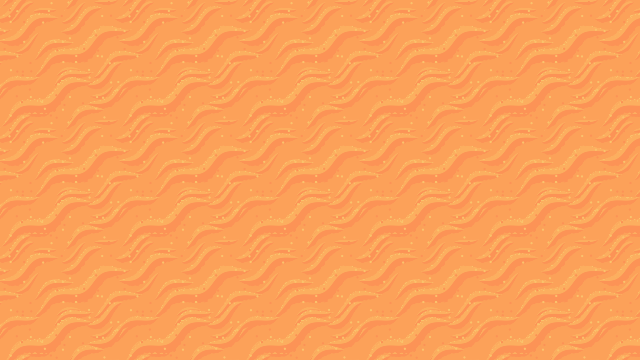
Reproduce this pattern procedurally as a WebGL 2 fragment shader.

```glsl
#version 300 es
precision highp float;
// Wind-rippled orange sand: a square tile of wavy lit ridges, sparkles and pits.
uniform vec2 u_resolution;
out vec4 fragColor;

const float TILES_DOWN = 3.0;
const vec2 TILE_ORIGIN = vec2(1.7778, 1.0);  // in tiles from the lower left
const float TAU = 6.2831853;
const float SLOPE = 0.48;                    // rise of every ridge
const float BEND = 0.042;                    // height of the shared wave
const float BEND_PHASE = 0.89;
const float FULLNESS = 0.35;                 // keeps ridges broad near the tips
const float SHADE_REACH = 1.22;              // shaded side relative to lit side
const float ROUGHNESS = 0.30;                // wear along ridge edges
const float GRAIN_CELLS = 36.0;
const float GLINT_CELLS = 72.0;
const float GLINT_LEVEL = 0.14;
const float SPECK_CELLS = 18.0;
const float SPECK_RADIUS = 0.009;
const float SPECK_CHANCE = 0.12;
const int WISP_GRID = 4;
const vec2 WISP_SIZE = vec2(0.10, 0.024);

const vec3 SAND = vec3(0.99, 0.63, 0.35);
const vec3 SHADE = vec3(0.99, 0.575, 0.338);
const vec3 LIT = vec3(0.99, 0.683, 0.372);
const vec3 GLINT = vec3(0.98, 0.76, 0.42);

// Main ridges: centre x, centre y, half length, half thickness, in tiles
const int RIDGE_COUNT = 12;
const vec4 RIDGES[RIDGE_COUNT] = vec4[](
  vec4(0.33, 0.91, 0.15, 0.041), vec4(0.90, 0.83, 0.17, 0.041),
  vec4(0.67, 0.64, 0.16, 0.037), vec4(0.20, 0.53, 0.20, 0.045),
  vec4(0.83, 0.385, 0.16, 0.037), vec4(0.38, 0.33, 0.16, 0.043),
  vec4(0.09, 0.34, 0.15, 0.041), vec4(0.12, 0.15, 0.17, 0.041),
  vec4(0.93, 0.08, 0.16, 0.039), vec4(0.46, 0.78, 0.25, 0.055),
  vec4(0.616, 0.13, 0.38, 0.068), vec4(0.912, 0.56, 0.40, 0.068));

vec2 hash2(vec2 p) {
  vec3 q = fract(p.xyx * vec3(0.1031, 0.1030, 0.0973));
  q += dot(q, q.yzx + 33.33);
  return fract((q.xx + q.yz) * q.zy);
}

vec2 gradientAt(vec2 cell, float period) {
  float angle = TAU * hash2(mod(cell, period) + 7.0).x;
  return vec2(cos(angle), sin(angle));
}

// Gradient noise that repeats once per tile
float tileNoise(vec2 uv, float period) {
  vec2 p = uv * period;
  vec2 i = floor(p);
  vec2 f = p - i;
  vec2 w = f * f * f * (f * (f * 6.0 - 15.0) + 10.0);
  vec2 e = vec2(1.0, 0.0);
  float low = mix(dot(gradientAt(i, period), f),
                  dot(gradientAt(i + e, period), f - e), w.x);
  float high = mix(dot(gradientAt(i + e.yx, period), f - e.yx),
                   dot(gradientAt(i + 1.0, period), f - 1.0), w.x);
  return mix(low, high, w.y);
}

// Straightens the wave that all ridges follow
vec2 unbend(vec2 p) {
  p.y -= BEND * cos(TAU * (2.0 * p.x + p.y - BEND_PHASE));
  return p;
}

float fill(float inside, float aa) {
  return smoothstep(-aa, aa, inside);
}

// Tapered ridge: lit above its spine, shaded below, glinting near the crest
vec3 paintRidge(vec3 color, vec2 p, vec4 ridge, float grain, float glint, float aa) {
  vec2 d = p - unbend(ridge.xy);
  d -= round(d);
  float t2 = d.x * d.x / (ridge.z * ridge.z);
  float side = d.y - SLOPE * d.x;
  float taper = (1.0 - t2) * (1.0 + FULLNESS * t2);
  float reach = ridge.w * taper * (1.0 + ROUGHNESS * grain);
  float body = min(reach - side, SHADE_REACH * reach + side);
  color = mix(color, SHADE, fill(body, aa));
  color = mix(color, LIT, fill(min(side, reach - side), aa));
  float crest = min(side - 0.6 * reach, reach - side);
  return mix(color, GLINT, fill(crest, aa) * glint);
}

void main() {
  vec2 uv = gl_FragCoord.xy / u_resolution.y * TILES_DOWN - TILE_ORIGIN;
  float aa = 0.55 * TILES_DOWN / u_resolution.y;
  vec2 p = unbend(uv);
  float grain = tileNoise(uv, GRAIN_CELLS);
  float glint = smoothstep(GLINT_LEVEL, GLINT_LEVEL + 0.12, tileNoise(uv, GLINT_CELLS));
  vec3 color = SAND;

  // Small scattered wisps, then the main ridges over them
  for (int i = 0; i < WISP_GRID * WISP_GRID; i++) {
    vec2 cell = vec2(i % WISP_GRID, i / WISP_GRID);
    vec2 center = (cell + hash2(cell + 3.0)) / float(WISP_GRID);
    color = paintRidge(color, p, vec4(center, WISP_SIZE), grain, 0.0, aa);
  }
  for (int i = 0; i < RIDGE_COUNT; i++) {
    color = paintRidge(color, p, RIDGES[i], grain, glint, aa);
  }

  // Loose bright grains and dark pits
  vec2 grid = uv * SPECK_CELLS;
  vec2 cell = mod(floor(grid), SPECK_CELLS);
  vec2 offset = fract(grid) - mix(vec2(0.25), vec2(0.75), hash2(cell + 51.0));
  float speck = fill(SPECK_RADIUS - length(offset) / SPECK_CELLS, aa);
  float kind = hash2(cell + 91.0).x;
  color = mix(color, GLINT, speck * step(kind, SPECK_CHANCE));
  color = mix(color, SHADE, speck * step(1.0 - SPECK_CHANCE, kind));

  fragColor = vec4(color, 1.0);
}
```
